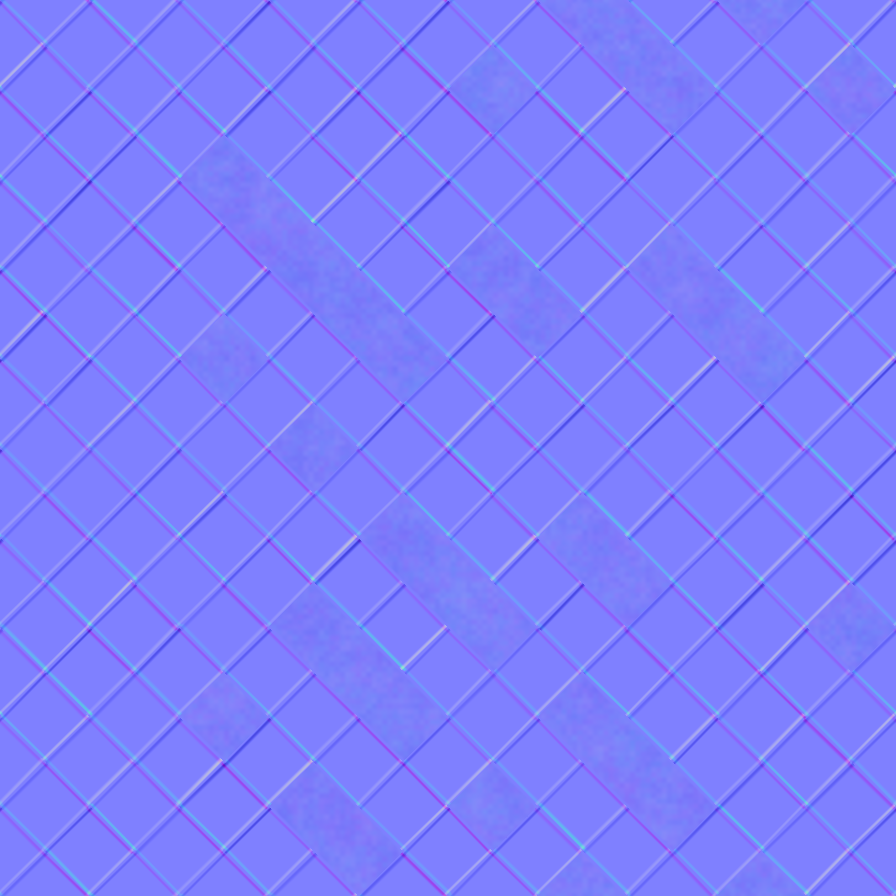
A Shadertoy shader for this texture map:

```glsl
// Normal map of diagonal square tiles with uneven bevels and runs of rough, unbevelled tiles.

float hash(vec2 p) {
    vec3 q = fract(p.xyx * vec3(0.1031, 0.1030, 0.0973));
    q += dot(q, q.yzx + 33.33);
    return fract((q.x + q.y) * q.z);
}

// Value noise on a lattice that wraps after "period" cells.
float wrapNoise(vec2 uv, float period, float seed) {
    vec2 p = uv * period;
    vec2 i = floor(p), f = fract(p);
    f = f * f * (3.0 - 2.0 * f);
    vec2 a = mod(i, period) + seed, b = mod(i + 1.0, period) + seed;
    return mix(mix(hash(a), hash(vec2(b.x, a.y)), f.x),
               mix(hash(vec2(a.x, b.y)), hash(b), f.x), f.y);
}

// Rough tiles lie in every second lane, alone or in short runs.
bool isRough(vec2 id) {
    float chance = hash(vec2(id.x * 7.0 + 3.0, floor(id.y * 0.5) * 5.0 + 11.0));
    bool firstOfPair = mod(id.y, 2.0) < 0.5;
    return mod(id.x, 2.0) < 0.5 && chance < (firstOfPair ? 0.55 : 0.17);
}

// Strength of one bevel: dist from the tile edge, along the edge from 0 to 1.
float bevel(float dist, float along, vec2 id, float side) {
    vec2 key = id + side * 37.0;
    float slant = (hash(key + 5.0) - 0.5) * 0.035 * (along - 0.5);
    float d = dist - slant - 0.012 * hash(key + 9.0);
    float width = mix(0.065, 0.095, hash(key + 13.0));
    float band = smoothstep(0.0, 0.03, d) * (1.0 - smoothstep(0.035, width, d));
    float fade = mix(1.0, 0.75 + 0.5 * along, hash(key + 17.0));
    float r = hash(key + 21.0);
    return band * fade * mix(0.65, 1.6, r * r);
}

// Slope of the fine, fibrous surface.
vec2 grain(vec2 uv) {
    vec2 fine = vec2(wrapNoise(uv, 170.0, 3.0), wrapNoise(uv, 170.0, 211.0));
    vec2 mid = vec2(wrapNoise(uv, 75.0, 57.0), wrapNoise(uv, 75.0, 307.0));
    vec2 broad = vec2(wrapNoise(uv, 30.0, 91.0), wrapNoise(uv, 30.0, 401.0));
    return (fine - 0.5) * 0.045 + (mid - 0.5) * 0.04 + (broad - 0.5) * 0.04;
}

void mainImage(out vec4 fragColor, in vec2 fragCoord) {
    vec2 uv = fragCoord / iResolution.xy;

    // Ten diamonds across and down; x runs up-right, y runs down-right.
    vec2 diagonal = vec2(uv.x + uv.y, uv.x - uv.y) * 10.0;
    vec2 cell = floor(diagonal), p = fract(diagonal);
    vec2 id = vec2(mod(cell.x, 10.0), mod(cell.y - cell.x, 20.0)); // lane, place in lane

    vec2 slope = vec2(0.0);
    float rough = 0.0;
    if (isRough(id)) {
        rough = smoothstep(0.0, 0.05, min(p.x, 1.0 - p.x));
        slope = rough * (grain(uv) + vec2(-0.012, -0.006));
    } else {
        slope += vec2(-0.075, 0.145) * bevel(p.x, p.y, id, 1.0);       // lower left, cyan
        slope += vec2(0.070, -0.145) * bevel(1.0 - p.x, p.y, id, 2.0); // upper right, magenta
        slope -= 0.135 * bevel(p.y, p.x, id, 3.0);                     // upper left, dark
        slope += 0.130 * bevel(1.0 - p.y, p.x, id, 4.0);               // lower right, light
    }

    float blue = 1.0 - 1.2 * dot(slope, slope) - 0.02 * rough;
    fragColor = vec4(vec2(0.497, 0.5) + slope, blue, 1.0);
}
```
